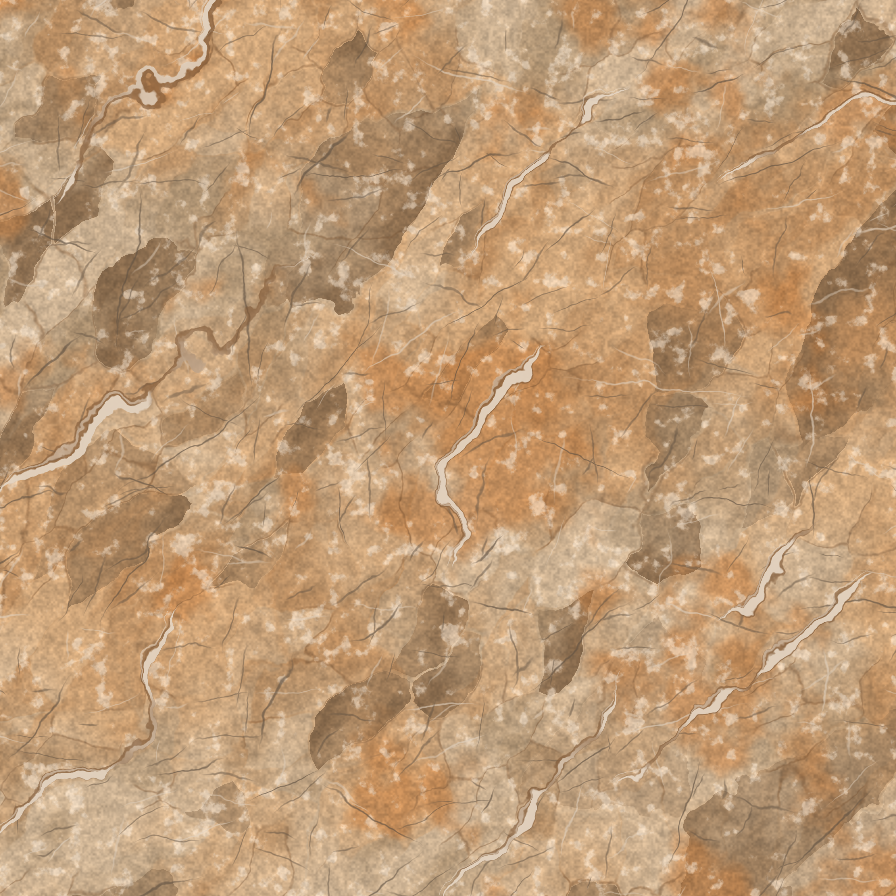
Give the GLSL for this texture, as a WebGL 2 fragment shader.

```glsl
#version 300 es
precision highp float;
// Brecciated marble: warped Voronoi shards at three scales, stretched along a
// diagonal bedding, tinted between warm sand and grey tan, then crossed by
// hairline cracks and broken white veins with rusty rims, and finely grained.

uniform vec2 u_resolution;
out vec4 fragColor;

const vec3 SAND  = vec3(0.83, 0.665, 0.49);
const vec3 BEIGE = vec3(0.82, 0.715, 0.59);
const vec3 TAN   = vec3(0.69, 0.58, 0.45);
const vec3 OCHRE = vec3(0.73, 0.54, 0.36);
const vec3 UMBER = vec3(0.53, 0.41, 0.29);
const vec3 PALE  = vec3(0.88, 0.82, 0.75);
const vec3 RUST  = vec3(0.76, 0.49, 0.26);
const vec3 CRACK = vec3(0.38, 0.32, 0.26);
const vec3 RIM   = vec3(0.50, 0.35, 0.22);
const float BEDDING = 0.92;       // direction of the shards, radians
const float CRACK_WIDTH = 0.0007; // half widths, canvas units
const float VEIN_WIDTH = 0.0042;
const float GRAIN = 0.13;

vec3 hash3(vec2 cell, float seed) {
  uvec3 v = uvec3(ivec3(vec3(cell, seed)));
  v = v * 1664525u + 1013904223u;
  v.x += v.y * v.z; v.y += v.z * v.x; v.z += v.x * v.y;
  v ^= v >> 16u;
  v.x += v.y * v.z; v.y += v.z * v.x; v.z += v.x * v.y;
  return vec3(v >> 8u) * exp2(-24.0);
}

float noise(vec2 p, float seed) {
  vec2 c = floor(p), f = fract(p);
  f = f * f * (3.0 - 2.0 * f);
  float low = mix(hash3(c, seed).x, hash3(c + vec2(1, 0), seed).x, f.x);
  float high = mix(hash3(c + vec2(0, 1), seed).x, hash3(c + 1.0, seed).x, f.x);
  return mix(low, high, f.y);
}

float fbm(vec2 p, float seed) {
  float sum = 0.0, amp = 0.516;
  for (int i = 0; i < 5; i++) {
    sum += amp * noise(p, seed + float(i));
    p = mat2(1.6, 1.2, -1.2, 1.6) * p;
    amp *= 0.5;
  }
  return sum;
}

// Random traits of a shard in -0.5..0.5, faded at its border; w is edge distance.
vec4 shards(vec2 p, float seed, float softness) {
  vec2 c = floor(p), f = fract(p);
  float near = 9.0, second = 9.0;
  vec2 owner = c;
  for (int i = 0; i < 9; i++) {
    vec2 o = vec2(i % 3, i / 3) - 1.0;
    float d = length(o + hash3(c + o, seed).xy - f);
    if (d < near) { second = near; near = d; owner = c + o; }
    else second = min(second, d);
  }
  float edge = second - near;
  return vec4((hash3(owner, seed + 1.0) - 0.5) * smoothstep(0.0, softness, edge), edge);
}

float lineCover(float dist, float width) {
  float px = 0.75 / u_resolution.y;
  return 1.0 - smoothstep(max(width - px, 0.0), width + px, dist);
}

// Scattered short strokes: x covers dark cracks, y covers pale ones.
vec2 cracks(vec2 p, float cells, float seed) {
  vec2 c = floor(p * cells), f = fract(p * cells), cover = vec2(0);
  for (int i = 0; i < 9; i++) {
    vec2 o = vec2(i % 3, i / 3) - 1.0;
    vec3 h = hash3(c + o, seed), k = hash3(c + o, seed + 1.0);
    float angle = mix(-0.5, 1.7, h.z);
    vec2 dir = vec2(cos(angle), sin(angle)), rel = f - o - h.xy;
    float along = abs(dot(rel, dir)) / mix(0.2, 0.85, k.x);
    float across = abs(dot(rel, vec2(-dir.y, dir.x))) / cells;
    float taper = 1.0 - smoothstep(0.4, 1.0, along);
    float ink = lineCover(across, CRACK_WIDTH * (0.4 + 1.4 * k.z) * taper) * taper;
    cover = max(cover, ink * (k.y > 0.7 ? vec2(0, 1) : vec2(1, 0)));
  }
  return cover;
}

// Long diagonal veins: x covers the white core, y its brown rim.
vec2 veins(vec2 p) {
  vec2 cover = vec2(0);
  for (int i = 0; i < 9; i++) {
    float id = float(i);
    vec3 h = hash3(vec2(id, 7), 60.0), k = hash3(vec2(id, 8), 61.0);
    vec2 rel = p - (vec2(i % 3, i / 3) + 0.15 + 0.7 * h.xy) / 3.0;
    float angle = mix(0.5, 1.15, h.z);
    vec2 dir = vec2(cos(angle), sin(angle));
    float along = dot(rel, dir), across = dot(rel, vec2(-dir.y, dir.x));
    float taper = 1.0 - smoothstep(0.55, 1.0, abs(along) / mix(0.1, 0.27, k.x));
    float swell = noise(vec2(along * 22.0, id), 62.0);
    float width = VEIN_WIDTH * (0.2 + 1.3 * swell) * taper;
    float strand = lineCover(abs(across - 0.015 * (swell - 0.2)), width * 0.3) * 0.6;
    float core = max(lineCover(abs(across), width), strand) * smoothstep(0.0, 0.2, taper);
    float rim = lineCover(abs(across + width * (k.y - 0.5) * 2.0), width * 1.7);
    cover = max(cover, vec2(core * smoothstep(0.1, 0.4, swell), rim * taper));
  }
  return cover;
}

void main() {
  vec2 uv = gl_FragCoord.xy / u_resolution.y;
  vec2 warp = vec2(fbm(uv * 4.0, 1.0), fbm(uv * 4.0, 11.0)) - 0.5;
  vec2 ripple = vec2(fbm(uv * 24.0, 21.0), fbm(uv * 24.0, 31.0)) - 0.5;

  // Shards in bedding space
  float cs = cos(BEDDING), sn = sin(BEDDING);
  vec2 bed = mat2(cs, -sn, sn, cs) * (uv + 0.14 * warp + 0.025 * ripple);
  vec4 big = shards(bed * vec2(4.0, 8.5), 40.0, 0.03);
  vec4 mid = shards(bed * vec2(11.0, 20.0), 42.0, 0.07);
  vec4 chip = shards(bed * vec2(34.0, 48.0), 44.0, 0.2);
  float rubble = smoothstep(0.38, 0.62, fbm(uv * 5.0, 46.0));
  float cloud = fbm(bed * vec2(13.0, 26.0), 70.0) - 0.5;

  // Stone colour
  float light = 0.62 + 0.45 * big.x + (0.3 + 0.4 * rubble) * mid.x
    + (0.12 + 0.3 * rubble) * chip.x + 1.3 * cloud;
  float warm = 0.55 + 2.4 * (fbm(uv * 3.0, 80.0) - 0.5) + 0.6 * big.y + 0.4 * mid.y;
  light = smoothstep(0.0, 1.0, light);
  vec3 col = mix(mix(TAN, BEIGE, light), mix(OCHRE, SAND, light), smoothstep(0.1, 0.9, warm));
  float dark = max(smoothstep(0.36, 0.42, mid.z), smoothstep(0.41, 0.45, big.z));
  col = mix(col, UMBER, dark * clamp(0.65 + 2.0 * cloud, 0.0, 0.9));
  col = mix(col, RUST, 0.55 * smoothstep(0.58, 0.74, fbm(uv * 9.0, 90.0)));
  float seam = (1.0 - smoothstep(0.0, 0.06, mid.w)) * smoothstep(0.5, 0.65, noise(uv * 17.0, 96.0));
  col = mix(col, RIM, 0.4 * seam);

  // Grain and pale flecks
  float flecks = fbm(uv * 70.0, 100.0);
  col = mix(col, PALE, 0.55 * smoothstep(0.6, 0.76, flecks));
  col *= 1.0 + GRAIN * (noise(uv * 210.0, 110.0) + noise(uv * 430.0, 111.0) - 1.0)
    + 0.22 * (flecks - 0.5);

  // Cracks and veins
  vec2 line = uv + 0.07 * warp + 0.018 * ripple;
  vec2 hair = max(cracks(line, 8.0, 120.0), cracks(line, 19.0, 130.0) * 0.75);
  col = mix(col, PALE, 0.6 * hair.y);
  col = mix(col, CRACK, 0.65 * hair.x);
  vec2 vein = veins(uv + 0.2 * warp + 0.04 * ripple);
  col = mix(col, RIM, 0.65 * vein.y);
  col = mix(col, PALE + 0.03, 0.9 * vein.x);
  fragColor = vec4(clamp(col, 0.0, 1.0), 1.0);
}
```
